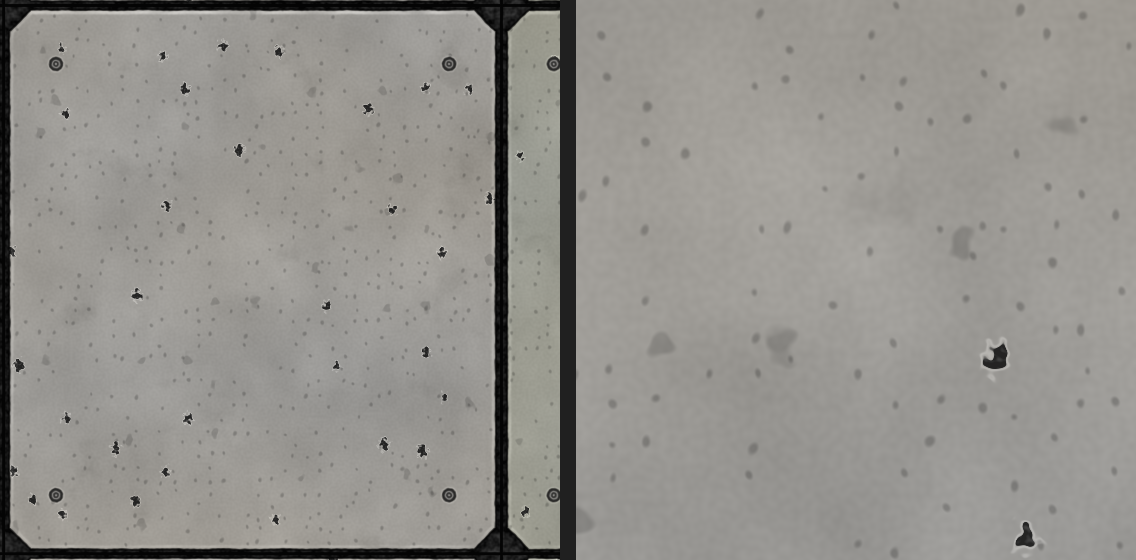
Left: the whole. Right: its middle third, enlarged.
Reproduce this texture procedurally as a WebGL 1 fragment shader.

```glsl
precision highp float;
// Worn concrete wall panels with chamfered corners, bolts, pits and dark rough joints.
uniform vec2 u_resolution;

float hash(vec2 p) {
  p = fract(p * vec2(0.1031, 0.1137));
  p += dot(p, p.yx + 33.33);
  return fract((p.x + p.y) * p.x * 17.31);
}

vec2 gradient(vec2 cell) {
  float angle = 6.2832 * hash(cell + 71.0);
  return vec2(cos(angle), sin(angle));
}

float noise(vec2 p) {
  vec2 i = floor(p), f = fract(p);
  vec2 u = f * f * f * (f * (f * 6.0 - 15.0) + 10.0);
  vec2 e = vec2(1.0, 0.0);
  return mix(
    mix(dot(gradient(i), f), dot(gradient(i + e), f - e), u.x),
    mix(dot(gradient(i + e.yx), f - e.yx), dot(gradient(i + 1.0), f - 1.0), u.x), u.y);
}

float fbm(vec2 p) {
  float sum = 0.0, gain = 0.5;
  for (int i = 0; i < 5; i++) {
    sum += gain * noise(p);
    p = p * 2.03 + 17.7;
    gain *= 0.55;
  }
  return sum;
}

// Signed distance to one randomly placed spot per grid cell; far away in empty cells.
float spots(vec2 p, float count, float density, float radius) {
  vec2 cell = floor(p * count);
  vec2 jitter = vec2(hash(cell + 3.1), hash(cell + 47.9));
  vec2 offset = (fract(p * count) - 0.22 - 0.56 * jitter) / count;
  float size = radius * mix(0.5, 1.0, hash(cell + 19.3));
  float empty = step(density, hash(cell + 101.7));
  return length(offset * vec2(1.0, 0.8)) - size + empty;
}

float band(float x, float center, float width) {
  float t = (x - center) / width;
  return exp(-t * t);
}

void main() {
  vec2 uv = gl_FragCoord.xy / u_resolution;
  float aa = 1.0 / min(u_resolution.x, u_resolution.y);

  // Panel layout
  vec2 period = vec2(0.889, 0.979);
  vec2 grid = (uv - vec2(0.451, 0.5007)) / period + 0.5;
  vec2 panel = floor(grid);
  vec2 p = (fract(grid) - 0.5) * period;
  vec2 s = p + 5.0 + panel * vec2(7.37, 4.61);
  vec2 q = abs(p) - vec2(0.4336, 0.4811);
  float d = max(max(q.x, q.y), (q.x + q.y + 0.038) * 0.7071);
  d += 0.0016 * noise(s * 32.0) + 0.0008 * noise(s * 110.0);

  // Mottled concrete with stains and fine grain
  float stain = fbm(s * 4.5);
  float cloud = fbm(s * vec2(11.0, 8.0) + 31.0);
  vec3 concrete = vec3(0.612, 0.602, 0.582);
  concrete += 0.085 * stain + 0.05 * cloud + 0.022 * noise(s * 190.0);
  concrete += vec3(0.012, 0.002, -0.014) * noise(s * 3.0 + 9.0);
  concrete += vec3(-0.008, 0.004, -0.018) * mod(panel.x, 2.0);
  concrete -= 0.04 * smoothstep(0.14, 0.4, fbm(s * 7.0 + 60.0));

  // Soft bruises and small specks
  float rough = noise(s * 150.0);
  float bruise = spots(s + 0.4, 13.0, 0.17, 0.009) + 0.008 * noise(s * 85.0);
  concrete *= 1.0 - 0.14 * (1.0 - smoothstep(-0.003, 0.002, bruise));
  float speck = spots(s + 0.003 * noise(s * 60.0), 46.0, 0.32, 0.0022);
  concrete *= 1.0 - 0.2 * (1.0 - smoothstep(-0.001, 0.001 + aa, speck));

  // Broken pits with pale rims
  float pit = spots(s, 11.0, 0.27, 0.0075) + 0.009 * rough;
  concrete += 0.11 * band(pit, 0.0018, 0.0014);
  float pitMask = 1.0 - smoothstep(-aa, aa, pit);
  concrete = mix(concrete, vec3(0.1 + 0.25 * max(noise(s * 260.0), 0.0)), 0.92 * pitMask);

  // Bolts in the four corners
  float r = length(abs(p) - vec2(0.351, 0.385)) + 0.0008 * noise(s * 180.0);
  float boltMask = 1.0 - smoothstep(0.0125 - aa, 0.0125 + aa, r);
  float boltTone = 0.16 + 0.32 * band(r, 0.0064, 0.0018) + 0.42 * band(r, 0.0, 0.0022);
  concrete += 0.05 * band(r, 0.0145, 0.0015);
  concrete = mix(concrete, boltTone * vec3(1.0, 0.99, 0.97), boltMask);

  // Pale worn rim, stronger along the top, and a shaded lip
  float top = smoothstep(-0.012, -0.004, q.y) * step(0.0, p.y);
  float wear = 0.7 + 0.9 * noise(s * 24.0);
  concrete += wear * (0.09 + 0.08 * top) * band(d, -0.0045, 0.0026 + 0.0018 * top);
  concrete *= 1.0 - 0.45 * smoothstep(-0.0025, 0.0, d);

  // Rough charcoal joint, black at the seam and under the panel lip
  float grit = noise(s * 75.0) + 0.6 * noise(s * 170.0);
  vec3 joint = vec3(0.075 + 0.13 * grit + 0.06 * smoothstep(0.006, 0.016, d));
  joint *= 0.25 + 0.75 * smoothstep(0.0, 0.005, d);
  vec2 seam = period * 0.5 - abs(p);
  joint *= smoothstep(0.001, 0.004, min(seam.x, seam.y));

  vec3 color = mix(concrete, max(joint, 0.015), smoothstep(-aa, aa, d));
  gl_FragColor = vec4(clamp(color, 0.0, 1.0), 1.0);
}
```
